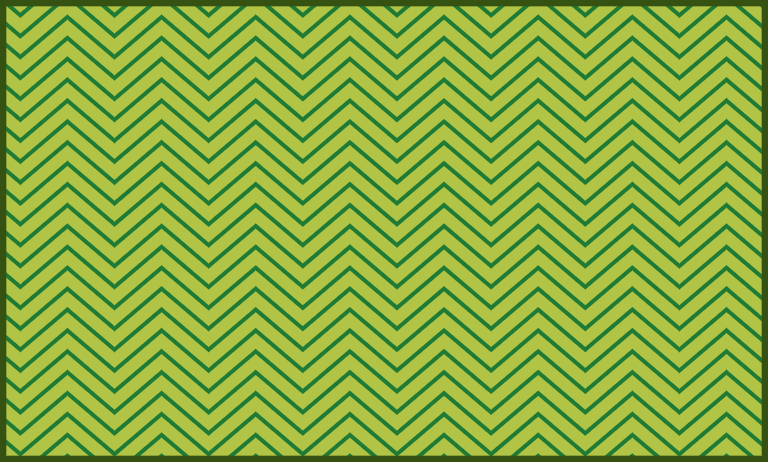
Write a Shadertoy shader that draws this pattern.

```glsl
// Thin green chevron lines on lime, framed by a dark olive border.
// A triangle wave bends the vertical coordinate, which is then repeated
// into evenly spaced lines; all lengths are fractions of canvas height.

const vec3 LIME  = vec3(0.70, 0.77, 0.27);
const vec3 GREEN = vec3(0.12, 0.48, 0.21);
const vec3 OLIVE = vec3(0.21, 0.32, 0.07);

const vec2  REPEAT = vec2(0.2038, 0.04523);  // zigzag period, line spacing
const vec2  PEAK   = vec2(0.7573, 0.6465);   // centre of one upper corner
const float RISE   = 0.0867;                 // valley to peak
const float LINE_HEIGHT  = 0.01146;          // measured vertically
const float BORDER_WIDTH = 0.0137;

// 0 at whole numbers, 1 halfway between them
float triangleWave(float t) {
    return 2.0 * abs(fract(t + 0.5) - 0.5);
}

// Signed distance to the nearest chevron line, negative inside
float chevronDistance(vec2 p, vec2 period, float rise, float lineHeight) {
    float y = p.y + rise * triangleWave(p.x / period.x);
    float offset = abs(fract(y / period.y + 0.5) - 0.5) * period.y;
    float slope = 2.0 * rise / period.x;
    return (offset - 0.5 * lineHeight) / sqrt(1.0 + slope * slope);
}

// Signed distance to the frame, negative inside the border
float borderDistance(vec2 p, vec2 size, float width) {
    vec2 toEdge = min(p, size - p);
    return min(toEdge.x, toEdge.y) - width;
}

// Coverage of a shape, softened over one pixel
float coverage(float dist, float pixel) {
    return clamp(0.5 - dist / pixel, 0.0, 1.0);
}

void mainImage(out vec4 fragColor, in vec2 fragCoord) {
    float pixel = 1.0 / iResolution.y;
    vec2 p = fragCoord * pixel;
    vec2 size = iResolution.xy * pixel;

    float line = chevronDistance(p - PEAK, REPEAT, RISE, LINE_HEIGHT);
    float border = borderDistance(p, size, BORDER_WIDTH);

    vec3 color = mix(LIME, GREEN, coverage(line, pixel));
    color = mix(color, OLIVE, coverage(border, pixel));
    fragColor = vec4(color, 1.0);
}
```
